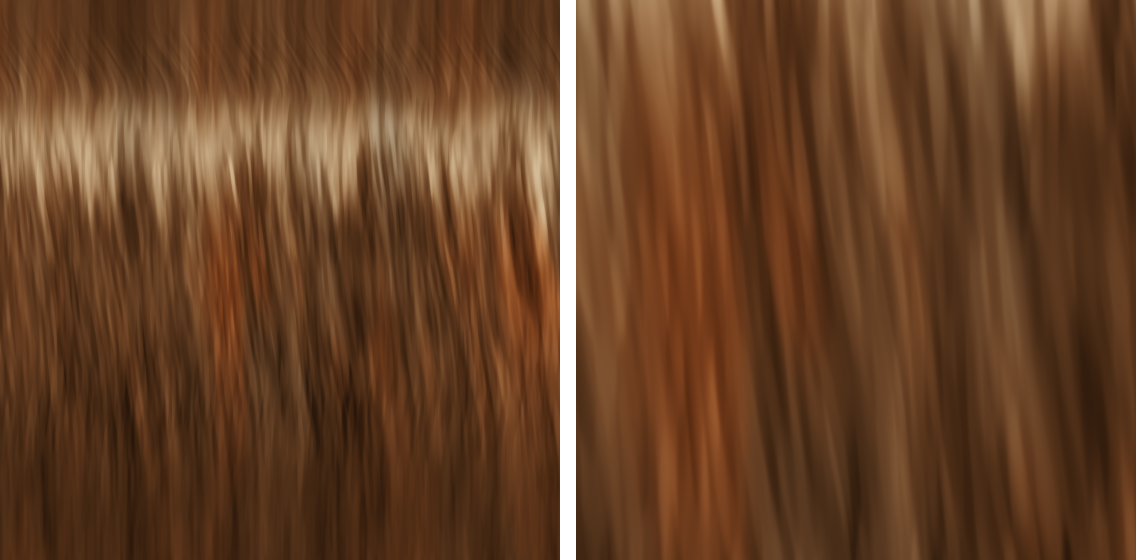
Left, the full canvas; right, a detail of the centre.
A three.js fragment shader for this texture:

```glsl
varying vec2 vUv;

#define SHINE_HEIGHT 0.745
#define SHINE_ABOVE 0.085
#define SHINE_BELOW 0.105
#define SHINE_GAIN 3.3
#define SHINE_RAGGED 0.055
#define SLANT 0.065
#define LOCK_CONTRAST 0.95
#define TUFT_CONTRAST 0.75
#define STRAND_CONTRAST 0.75
#define WARMTH 0.85

vec3 hash3(vec2 p) {
  vec3 q = fract(vec3(p.xyx) * vec3(0.1031, 0.1030, 0.0973));
  q += dot(q, q.yxz + 33.33);
  return fract((q.xxy + q.yzz) * q.zyx);
}

// Smooth cellular noise: random cell values blended by distance, about -1 to 1
float cells(vec2 p) {
  vec2 cell = floor(p);
  vec2 local = p - cell;
  float total = 0.0;
  float weights = 0.0;
  for (int j = -1; j <= 1; j++) {
    for (int i = -1; i <= 1; i++) {
      vec2 offset = vec2(float(i), float(j));
      vec3 rnd = hash3(cell + offset + 70.0);
      vec2 d = offset + 0.15 + 0.7 * rnd.xy - local;
      float w = exp(-5.0 * dot(d, d));
      total += w * rnd.z;
      weights += w;
    }
  }
  return 2.0 * total / weights - 1.0;
}

float bell(float x, float center, float width) {
  float d = (x - center) / width;
  return exp(-d * d);
}

// Brown ramp from deep shadow to pale shine, one step per tone
vec3 hairColor(float tone) {
  vec3 c = mix(vec3(0.15, 0.08, 0.035), vec3(0.26, 0.15, 0.07), clamp(tone, 0.0, 1.0));
  c = mix(c, vec3(0.35, 0.21, 0.11), clamp(tone - 1.0, 0.0, 1.0));
  c = mix(c, vec3(0.44, 0.28, 0.16), clamp(tone - 2.0, 0.0, 1.0));
  c = mix(c, vec3(0.53, 0.38, 0.24), clamp(tone - 3.0, 0.0, 1.0));
  c = mix(c, vec3(0.65, 0.51, 0.36), clamp(tone - 4.0, 0.0, 1.0));
  c = mix(c, vec3(0.74, 0.62, 0.47), clamp(tone - 5.0, 0.0, 1.0));
  return mix(c, vec3(0.84, 0.75, 0.61), clamp(tone - 6.0, 0.0, 1.0));
}

void main() {
  float y = vUv.y;

  // Flow: upright at both ends, leaning through the middle
  float lean = smoothstep(0.1, 0.85, y);
  float middle = smoothstep(0.08, 0.35, y) * (1.0 - smoothstep(0.82, 0.98, y));
  float sway = sin(vUv.x * 19.0 + y * 7.0) + 0.6 * sin(vUv.x * 43.0 - y * 11.0);
  vec2 flow = vec2(vUv.x + SLANT * lean + 0.004 * middle * sway, y);
  vec2 cross = vec2(flow.x - 0.07 * y * middle, y);

  // Layers from wide locks to single strands
  float locks = cells(flow * vec2(19.0, 3.2));
  float tufts = cells(flow * vec2(52.0, 5.0) + 11.0);
  float curtain = cells(flow * vec2(80.0, 1.7) + 23.0);
  float strands = cells(flow * vec2(150.0, 11.0) + 37.0);
  float wisps = cells(cross * vec2(185.0, 17.0) + 53.0);

  // Shine band with ragged edges
  float ragged = y + SHINE_RAGGED * (0.6 * tufts + 0.5 * locks + 0.4 * strands);
  float width = ragged > SHINE_HEIGHT ? SHINE_ABOVE : SHINE_BELOW;
  float shine = bell(ragged, SHINE_HEIGHT, width);

  // Tone: light by height plus the layered strands
  float glow = bell(y, 0.48, 0.15);
  float tone = mix(1.2, 2.0, smoothstep(0.05, 0.45, y));
  tone += SHINE_GAIN * shine + 0.65 * glow;
  tone += LOCK_CONTRAST * locks * (0.45 + 0.65 * middle) * (1.0 - 0.5 * shine);
  tone += TUFT_CONTRAST * tufts * (0.4 + 0.6 * middle);
  tone += 0.5 * curtain;
  tone += STRAND_CONTRAST * (strands + 0.8 * wisps) * (0.35 + 0.65 * middle);
  vec3 color = hairColor(tone);

  // Copper locks under the shine, ash locks between them
  float hue = cells(flow * vec2(15.0, 2.3) + 91.0) + 0.5 * locks + 0.25 * tufts;
  float copper = smoothstep(-0.1, 0.8, hue) * (0.3 + 0.7 * glow) * (1.0 - shine);
  float ash = smoothstep(0.0, 0.8, -hue) * middle;
  color *= mix(vec3(1.0), vec3(1.22, 0.96, 0.72), WARMTH * copper);
  color *= mix(vec3(1.0), vec3(0.95, 1.0, 1.07), ash);

  gl_FragColor = vec4(color, 1.0);
}
```
